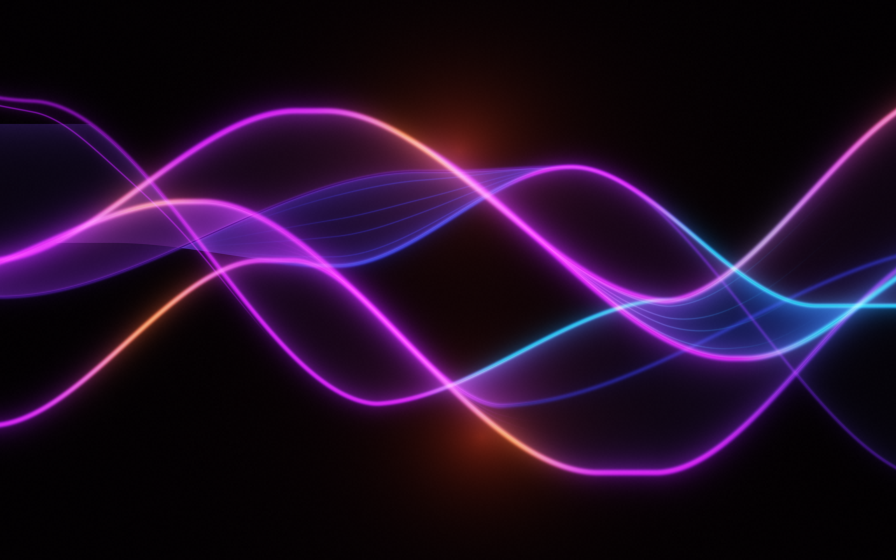
This background is drawn by a Shadertoy shader. Its source:

```glsl
// Luminous silk ribbons weaving over black, with two warm halos behind them.
// Each curve is a sum of smooth swings; translucent veils fill the gaps
// between curves, and glowing edges and fine strands are added on top.

const vec3 MAGENTA = vec3(1.15, 0.10, 1.75);
const vec3 VIOLET = vec3(0.40, 0.10, 1.00);
const vec3 AMBER = vec3(2.00, 0.75, 0.25);
const vec3 CYAN = vec3(0.10, 0.95, 1.70);
const vec3 BLUE = vec3(0.15, 0.20, 1.20);

float hash(vec2 p) {
    vec3 q = fract(p.xyx * 0.1031);
    q += dot(q, q.yzx + 33.33);
    return fract((q.x + q.y) * q.z);
}

// Smooth change of height by rise, between two positions
float swing(float x, float start, float end, float rise) {
    return rise * smoothstep(start, end, x);
}

float bump(float x, float center, float width) {
    float t = (x - center) / width;
    return exp(-t * t);
}

// Bright core and soft halo along a curve, using its perpendicular distance
float glowLine(float y, float curve, float width) {
    float slope = dFdx(curve) * iResolution.y;
    float d = abs(y - curve) / sqrt(1.0 + slope * slope);
    float core = max(width, 0.7 / iResolution.y);
    return bump(d, 0.0, core) * width / core + 0.22 * exp(-d / (width * 4.0));
}

// Translucent sheet, brightest near its two borders
float veil(float y, float top, float bottom) {
    float below = top - y, above = y - bottom, aa = 1.5 / iResolution.y;
    float inside = smoothstep(0.0, aa, below) * smoothstep(0.0, aa, above);
    return inside * (0.22 + 0.8 * exp(-below / 0.035) + 0.6 * exp(-above / 0.035));
}

void mainImage(out vec4 fragColor, in vec2 fragCoord) {
    vec2 p = fragCoord / iResolution.y;
    p.x *= 1.6 * iResolution.y / iResolution.x;
    float x = p.x, y = p.y;

    // Ribbon curves
    float arch = 0.535 + swing(x, -0.02, 0.53, 0.267) + swing(x, 0.58, 1.20, -0.34)
               + swing(x, 1.18, 1.71, 0.38);
    float sweep = 0.50 + swing(x, -0.15, 0.33, 0.14) + swing(x, 0.36, 1.07, -0.484)
                + swing(x, 1.17, 1.72, 0.41);
    float low = 0.24 + swing(x, -0.02, 0.47, 0.295) + swing(x, 0.52, 0.90, -0.26)
              + swing(x, 0.88, 1.75, 0.29);
    float dive = 0.825 - 0.15 * x * exp(-x * 8.0) + swing(x, 0.06, 0.68, -0.546)
               + swing(x, 0.66, 1.20, 0.186);
    float crest = 0.565 + swing(x, 0.20, 0.60, -0.04) + swing(x, 0.60, 1.02, 0.177)
                + swing(x, 1.02, 1.46, -0.248);
    float fall = 0.78 + swing(x, 0.62, 1.31, -0.42) + swing(x, 1.33, 1.78, 0.22);
    float veer = 0.469 + swing(x, 0.0, 0.75, 0.225) + swing(x, 0.80, 1.0, 0.008)
               + swing(x, 1.02, 1.68, -0.56);

    // Black ground and warm halos
    vec3 col = vec3(0.008, 0.002, 0.007);
    col += vec3(0.42, 0.10, 0.04) * exp(-length((p - vec2(0.82, 0.73)) * vec2(1.0, 1.1)) / 0.085);
    col += vec3(0.42, 0.09, 0.03) * exp(-length((p - vec2(0.86, 0.22)) * vec2(1.0, 1.1)) / 0.075);
    col += vec3(0.025, 0.004, 0.008) * bump(length(p - vec2(0.85, 0.5)), 0.0, 0.45);

    // Veils
    float right = smoothstep(0.95, 1.35, x);
    float center = smoothstep(0.25, 0.50, x);
    col += vec3(0.15, 0.05, 0.19) * veil(y, arch, max(veer, crest));
    col += mix(vec3(0.14, 0.08, 0.42), VIOLET * 0.4, right) * veil(y, veer, crest);
    col += vec3(0.14, 0.04, 0.20) * veil(y, crest, arch) * smoothstep(0.75, 0.85, x);
    col += mix(vec3(0.32, 0.06, 0.65), vec3(0.10, 0.20, 0.65), right)
         * veil(y, min(arch, crest), fall);
    col += vec3(0.09, 0.05, 0.20) * veil(y, min(dive, fall), sweep);
    col += mix(vec3(0.07, 0.03, 0.06), vec3(0.26, 0.05, 0.42), center)
         * veil(y, sweep, max(low, dive));
    col += vec3(0.14, 0.04, 0.21) * veil(y, low, dive) * smoothstep(1.0, 0.85, x);
    col += mix(vec3(0.22, 0.06, 0.40), vec3(0.03, 0.03, 0.09), right) * veil(y, sweep, veer);
    col += vec3(0.25, 0.06, 0.45) * veil(y, dive, low) * bump(x, 0.83, 0.12);

    // Glowing edges, tinted along their length
    vec3 tint = mix(MAGENTA, AMBER, bump(x, 0.76, 0.12) + 0.6 * bump(x, 0.22, 0.07)
              + 0.6 * bump(x, 1.62, 0.13));
    tint = mix(tint, vec3(0.8, 0.75, 1.1), 0.8 * bump(x, 1.36, 0.10));
    col += tint * glowLine(y, arch, 0.0045);
    tint = mix(MAGENTA, AMBER, 0.75 * bump(x, 0.27, 0.10) + 0.9 * bump(x, 0.91, 0.10));
    tint = mix(tint, VIOLET, smoothstep(1.20, 1.45, x));
    col += tint * glowLine(y, sweep, 0.0045);
    tint = mix(MAGENTA, AMBER, 0.9 * bump(x, 0.27, 0.13));
    tint = mix(tint, BLUE * 0.35, smoothstep(0.72, 0.95, x));
    col += tint * glowLine(y, low, 0.004);
    tint = mix(MAGENTA, CYAN, smoothstep(0.72, 0.92, x)) * mix(0.35, 1.0, smoothstep(0.2, 0.5, x));
    col += tint * glowLine(y, dive, 0.0035) * smoothstep(1.26, 1.08, x);
    tint = mix(BLUE, MAGENTA, smoothstep(0.87, 0.98, x));
    tint = mix(tint, CYAN, smoothstep(1.12, 1.28, x));
    col += tint * glowLine(y, crest, 0.0035) * smoothstep(0.40, 0.65, x);
    tint = mix(MAGENTA, CYAN, smoothstep(1.30, 1.48, x));
    col += tint * glowLine(y, fall, 0.0045) * smoothstep(0.70, 0.86, x);
    col += VIOLET * 0.4 * glowLine(y, veer, 0.003);

    // Fine strands threaded between neighbouring curves
    for (float i = 0.0; i < 4.0; i++) {
        float t = (i + 0.2 + 0.6 * hash(vec2(i, 7.0))) / 4.0;
        col += BLUE * 0.22 * glowLine(y, mix(veer, crest, t), 0.0015) * bump(x, 0.75, 0.25);
        col += MAGENTA * 0.25 * glowLine(y, mix(sweep, low, t), 0.0015) * bump(x, 0.70, 0.12);
        col += mix(MAGENTA, CYAN, right) * 0.25
             * glowLine(y, mix(arch, fall, t), 0.0015) * bump(x, 1.08, 0.20);
    }
    col += MAGENTA * 0.3 * glowLine(y, dive - 0.012 - 0.03 * bump(x, 0.20, 0.12), 0.0015)
         * smoothstep(0.50, 0.35, x);

    // Soft exposure and a trace of grain
    col = 1.0 - exp(-1.25 * col);
    col += (hash(floor(p * 320.0)) - 0.5) * 0.006;
    fragColor = vec4(max(col, 0.0), 1.0);
}
```
